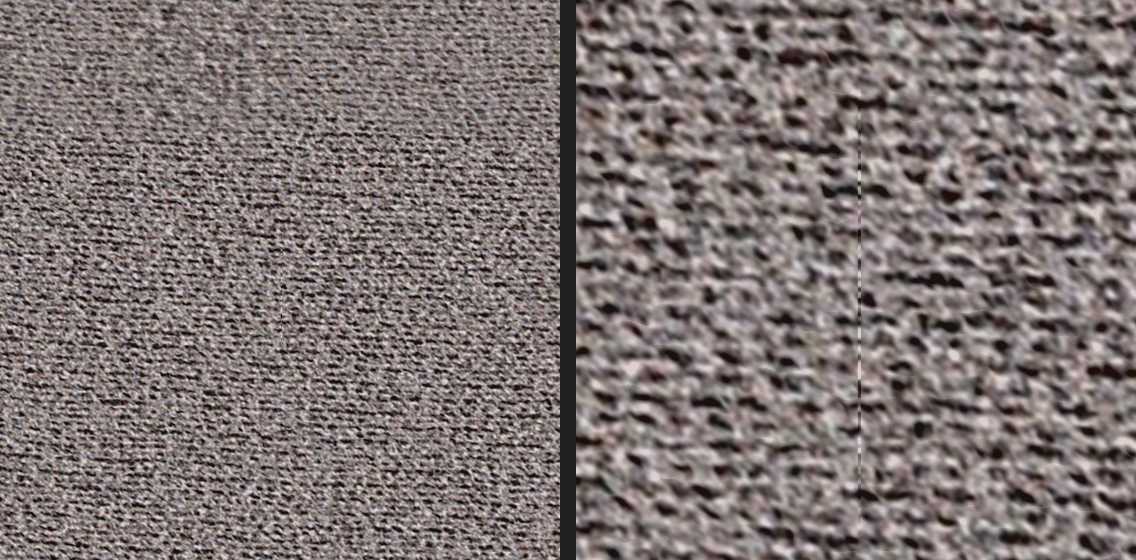
Left: the whole. Right: its middle third, enlarged.
Reproduce this texture procedurally as a WebGL 1 fragment shader.

```glsl
precision highp float;
// Coarse ribbed cloth: rows of dark dashes and dots between grainy grey threads.

uniform vec2 u_resolution;

const float TAU = 6.2831853;
const float ROWS = 77.0;            // alternating dash and dot rows per canvas
const float DASHES = 32.0;          // dashes along one row
const float DOTS = 42.0;            // dots along one row
const float GAP_RADIUS = 0.0038;    // softness of the dark gaps
const float GAP_DEPTH = 0.42;
const float GAP_LEAN = 0.7;         // sideways shear of each gap
const float GAP_DROOP = 0.09;       // fall of each gap to the right
const float RIB_LIGHT = 0.05;       // light crests between the rows
const float ROW_SLOPE = 0.06;
const float ROW_BEND = 0.024;
const float ROW_WAVE = 0.008;
const float ROUGHNESS = 0.0055;     // ragged outline of the gaps
const float BASE_TONE = 0.562;
const float FIBRE_ANGLE = 0.62;     // fall of the fibres to the right, in radians
const float GRAIN = 0.48;
const float FINE_GRAIN = 0.42;
const float CHROMA = 0.07;
const float SEAM_X = 0.502;
const float SEAM_WIDTH = 0.0013;
const float SEAM_CONTRAST = 0.55;
const vec3 WARM_CAST = vec3(0.040, 0.000, -0.004);

float hash(vec2 p) {
  vec3 q = fract(p.xyx * 0.1031);
  q += dot(q, q.yzx + 33.33);
  return fract((q.x + q.y) * q.z);
}

// Slope of the noise at one lattice corner, times the offset from it.
float corner(vec2 cell, vec2 offset) {
  vec2 slope = 2.0 * vec2(hash(cell), hash(cell + 157.0)) - 1.0;
  return dot(slope, offset);
}

// Gradient noise around zero: little broad variation, crisp detail.
float noise(vec2 p) {
  vec2 cell = floor(p);
  vec2 f = fract(p);
  vec2 w = f * f * (3.0 - 2.0 * f);
  vec2 dx = vec2(1.0, 0.0);
  vec2 dy = vec2(0.0, 1.0);
  float low = mix(corner(cell, f), corner(cell + dx, f - dx), w.x);
  float high = mix(corner(cell + dy, f - dy), corner(cell + 1.0, f - 1.0), w.x);
  return mix(low, high, w.y);
}

// Darkness of the gaps in the row that holds p: dashes and dots take turns.
float weaveGaps(vec2 p) {
  float row = floor(p.y * ROWS);
  float dotted = mod(row, 2.0);
  float count = mix(DASHES, DOTS, dotted);
  float x = p.x * count + 7.0 * hash(vec2(row, 3.0));
  float dark = 0.0;
  for (int i = -1; i <= 1; i++) {
    float cell = floor(x) + float(i);
    vec2 id = vec2(cell, row + 20.0);
    float size = hash(id + 11.0);
    float centre = cell + 0.5 + 0.45 * (hash(id) - 0.5);
    float halfLength = mix(mix(0.12, 0.4, size), mix(0.03, 0.17, size), dotted);
    float lift = 0.2 * (hash(id + 47.0) - 0.5);
    float dy = (fract(p.y * ROWS) - 0.5 - lift) / ROWS;
    float along = (x - centre) / count;
    dy += GAP_DROOP * along;
    float dx = max(abs(along + GAP_LEAN * dy) - halfLength / count, 0.0);
    float strength = smoothstep(-0.3, 0.55, hash(id + 83.0)) * mix(1.0, 0.9, dotted);
    float gap = strength * exp(-(dx * dx + dy * dy) / (GAP_RADIUS * GAP_RADIUS));
    dark = max(dark, gap);
  }
  return dark;
}

// Dotted vertical flaw: signed tone, fading out towards both ends.
float seamTone(vec2 uv) {
  float line = 1.0 - smoothstep(0.4 * SEAM_WIDTH, SEAM_WIDTH, abs(uv.x - SEAM_X));
  float reach = smoothstep(0.32, 0.42, uv.y) * (1.0 - smoothstep(0.56, 0.64, uv.y));
  float beads = clamp(3.0 * noise(vec2(4.3, uv.y * 200.0)), -0.5, 0.5);
  return SEAM_CONTRAST * line * reach * beads;
}

void main() {
  vec2 uv = gl_FragCoord.xy / u_resolution;

  // Worn patches, mostly along the top, where the weave is softer.
  float wear = uv.y + 0.08 * noise(uv * 6.0 + 5.0);
  float soft = smoothstep(0.72, 0.79, wear);
  soft = max(soft, 0.7 * smoothstep(0.92, 0.98, uv.x) * smoothstep(0.38, 0.48, uv.y));
  // Upper left of the middle the rows dissolve into slanted tufts.
  float tufted = smoothstep(0.2, 0.28, uv.x) * (1.0 - smoothstep(0.49, 0.51, uv.x));
  tufted *= smoothstep(0.75, 0.8, uv.y);

  // Rows fall gently to the right, with slight waves and ragged edges.
  vec2 weave = uv;
  weave.y += ROW_SLOPE * uv.x - ROW_BEND * uv.x * uv.x;
  weave.y += ROW_WAVE * noise(uv * vec2(5.0, 4.0)) + 0.004 * noise(uv * 17.0 + 31.0);
  weave += ROUGHNESS * vec2(noise(uv * 110.0), noise(uv * vec2(100.0, 110.0) + 60.0));

  // Fibre grain at two sizes, drawn out along the slanted fibres.
  float c = cos(FIBRE_ANGLE);
  float s = sin(FIBRE_ANGLE);
  vec2 fibre = vec2(c * uv.x - s * uv.y, s * uv.x + c * uv.y);
  float grain = GRAIN * noise(fibre * vec2(88.0, 145.0) + 300.0);
  float fine = FINE_GRAIN * noise(fibre * vec2(165.0, 225.0) + 490.0);
  float tufts = 0.42 * noise(fibre * vec2(42.0, 75.0) + 130.0);
  float crest = RIB_LIGHT * cos(TAU * weave.y * ROWS);

  float tone = BASE_TONE + crest + grain * mix(1.0, 0.8, soft);
  tone += fine * mix(1.0, 0.5, soft) + tufts * tufted;
  float depth = GAP_DEPTH * mix(1.0, 0.72, soft) * mix(1.0, 0.6, tufted);
  tone -= depth * weaveGaps(weave);
  tone -= 0.02 * soft + 0.03 * tufted;
  tone += seamTone(uv);
  tone = clamp(tone, 0.06, 0.82);

  // Faint pink, green and blue flecks over the warm grey.
  float pink = noise(uv * 75.0 + 200.0) + 0.25 * noise(uv * 14.0 + 9.0);
  float blue = noise(uv * 68.0 + 270.0) + 0.25 * noise(uv * 11.0 + 70.0);
  vec3 flecks = CHROMA * vec3(0.5 * pink - 0.4 * blue, -0.4 * pink, 0.8 * blue);

  gl_FragColor = vec4(tone + WARM_CAST + flecks, 1.0);
}
```
